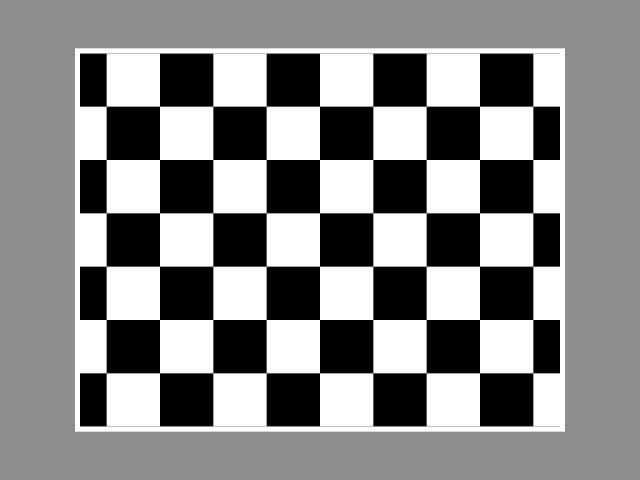
Give the GLSL for this pattern, as a Shadertoy shader.

```glsl
// A black and white checkerboard, 9 cells wide and 7 high, on a thin white
// panel over plain grey. The checks are the product of two square waves;
// every edge is filtered over one pixel, so the board is crisp at any size.

const float CELLS_PER_HEIGHT = 9.0;          // cells in the canvas height
const vec2  BOARD_CELLS = vec2(9.0, 7.0);    // columns and rows on the board
const float PANEL_MARGIN = 0.09375;          // white rim, in cells
const vec2  CHECK_SHIFT = vec2(0.0, 0.5);    // half columns fall at both sides

const vec3 GREY  = vec3(0.55);
const vec3 WHITE = vec3(1.0);
const vec3 BLACK = vec3(0.0);

// Square wave of period 2: +1 on [0,1], -1 on [1,2], smoothed over one pixel
vec2 squareWave(vec2 x, float pixel) {
    vec2 triangle = 0.5 - abs(mod(x + 0.5, 2.0) - 1.0);
    return clamp(2.0 * triangle / pixel, -1.0, 1.0);
}

// Coverage of a centred rectangle
float rectangle(vec2 p, vec2 halfSize, float pixel) {
    vec2 inside = clamp((halfSize - abs(p)) / pixel + 0.5, 0.0, 1.0);
    return inside.x * inside.y;
}

void mainImage(out vec4 fragColor, in vec2 fragCoord) {
    // Cell units, centred on the canvas
    float pixel = CELLS_PER_HEIGHT / iResolution.y;
    vec2 p = (fragCoord - 0.5 * iResolution.xy) * pixel;

    // Alternating checks, cut off at the edge of the board
    vec2 wave = squareWave(p + CHECK_SHIFT, pixel);
    float checks = 0.5 + 0.5 * wave.x * wave.y;
    vec2 boardHalf = 0.5 * BOARD_CELLS;
    float board = rectangle(p, boardHalf, pixel);
    float panel = rectangle(p, boardHalf + PANEL_MARGIN, pixel);

    // Layers from back to front
    vec3 color = mix(GREY, WHITE, panel);
    color = mix(color, BLACK, checks * board);
    fragColor = vec4(color, 1.0);
}
```
